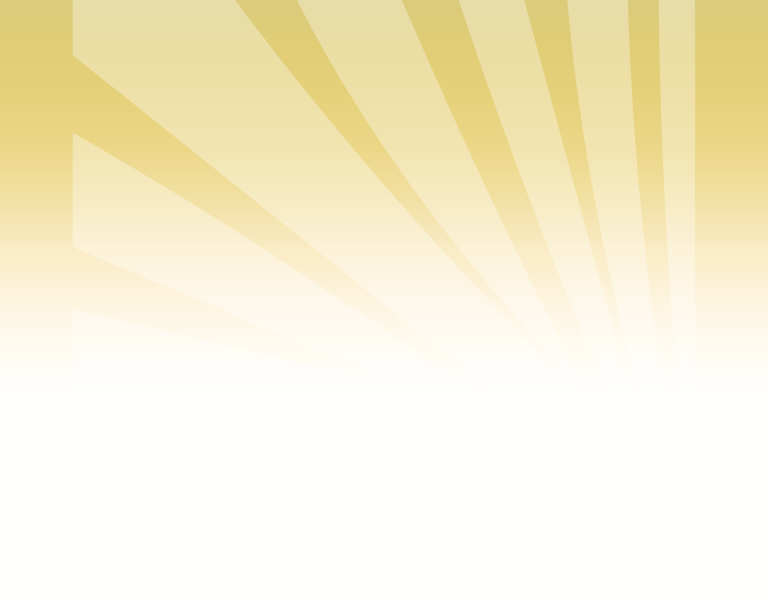
Write a Shadertoy shader that draws this background.

```glsl
// Signed distance from the curve v = k.x + k.y*u + k.z*u*u
float curveDistance(float u, float v, vec3 k) {
    float slope = k.y + 2.0 * k.z * u;
    return (v - k.x - u * (k.y + k.z * u)) / sqrt(1.0 + slope * slope);
}

float edge(float d) {
    return clamp(d * iResolution.y + 0.5, 0.0, 1.0);
}

// Coverage of the strip between two curves
float strip(vec2 q, vec3 near, vec3 far) {
    return edge(curveDistance(q.x, q.y, near)) * edge(-curveDistance(q.x, q.y, far));
}

// Vertical gold fade, sampled at equal steps down the canvas
vec3 goldFade(float depth) {
    vec3 stops[9] = vec3[9](
        vec3(0.857, 0.796, 0.480), vec3(0.880, 0.804, 0.460),
        vec3(0.902, 0.820, 0.485), vec3(0.925, 0.843, 0.535),
        vec3(0.949, 0.880, 0.640), vec3(0.978, 0.923, 0.770),
        vec3(0.994, 0.958, 0.875), vec3(1.000, 0.985, 0.948),
        vec3(1.000, 1.000, 0.996));
    float t = clamp(depth / 0.0825, 0.0, 7.999);
    int i = int(t);
    return mix(stops[i], stops[i + 1], fract(t));
}

void mainImage(out vec4 fragColor, in vec2 fragCoord) {
    vec2 p = fragCoord / iResolution.y;
    p.y = 1.0 - p.y;
    vec3 color = goldFade(p.y);

    // Steep gaps start at the top; shallow gaps start at the panel's left side
    vec3 nearEdges[6] = vec3[6](
        vec3(0.388, 0.746, 0.199), vec3(0.663, 0.430, 0.061),
        vec3(0.865, 0.270, 0.000), vec3(1.036, 0.030, 0.097),
        vec3(0.091, 0.800, 0.000), vec3(0.408, 0.420, 0.000));
    vec3 farEdges[6] = vec3[6](
        vec3(0.490, 0.504, 0.360), vec3(0.757, 0.330, 0.076),
        vec3(0.936, 0.090, 0.145), vec3(1.087, 0.010, 0.061),
        vec3(0.219, 0.570, 0.121), vec3(0.510, 0.238, 0.000));
    float panelLeft = 0.120;
    float rays = edge(p.x - panelLeft) * edge(1.147 - p.x);
    for (int i = 0; i < 6; i++) {
        vec2 q = i < 4 ? p.yx : vec2(p.x - panelLeft, p.y);
        rays *= 1.0 - strip(q, nearEdges[i], farEdges[i]);
    }

    // Translucent white rays
    color = mix(color, vec3(1.0), 0.34 * rays);
    fragColor = vec4(color, 1.0);
}
```
